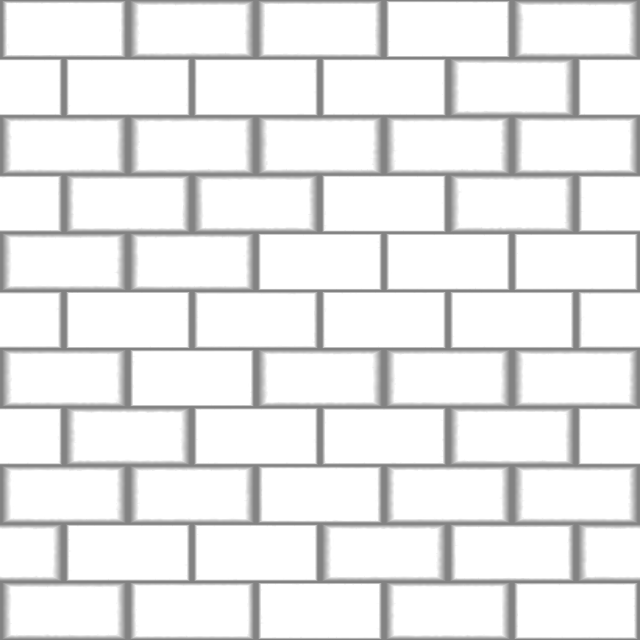
A Shadertoy shader for this pattern:

```glsl
float hash(vec2 p)
{
    vec3 q = fract(p.xyx * vec3(0.1031, 0.1030, 0.0973));
    q += dot(q, q.yzx + 33.33);
    return fract((q.x + q.y) * q.z);
}

float valueNoise(vec2 p)
{
    vec2 i = floor(p), f = fract(p);
    f = f * f * (3.0 - 2.0 * f);
    return mix(mix(hash(i), hash(i + vec2(1, 0)), f.x),
               mix(hash(i + vec2(0, 1)), hash(i + vec2(1, 1)), f.x), f.y);
}

void mainImage(out vec4 fragColor, in vec2 fragCoord)
{
    vec2 grid = vec2(5, 11);
    vec2 uv = fragCoord / iResolution.xy;
    vec2 pixel = grid / iResolution.xy;

    // Running bond: odd courses shift by half a brick
    vec2 cell = uv * grid;
    cell.x += 0.5 * mod(floor(cell.y), 2.0);
    vec2 brick = floor(cell);
    brick.x = mod(brick.x, grid.x);
    vec2 edge = 0.5 - abs(fract(cell) - 0.5);

    // Each brick has its own bevel width with a slightly ragged rim
    float softness = smoothstep(0.15, 0.65, hash(brick + 17.0));
    float rag = valueNoise(uv * 160.0) - 0.5;
    float rim = mix(0.034, 0.084, softness) + 0.012 * softness * rag;

    // Mortar core ramps up to the brick face along each axis
    vec2 start = 0.021 - 0.5 * pixel;
    vec2 ramp = clamp((edge - start) / (rim + 0.5 * pixel - start), 0.0, 1.0);
    float face = min(ramp.x, ramp.y);

    // Faint chips just inside the rim
    float inset = min(edge.x, edge.y) - rim;
    float chip = smoothstep(0.8, 0.95, valueNoise(uv * 230.0 + 40.0))
               * smoothstep(0.03, 0.0, abs(inset));

    fragColor = vec4(vec3(mix(0.51, 1.0, face) - 0.04 * chip * face), 1.0);
}
```
